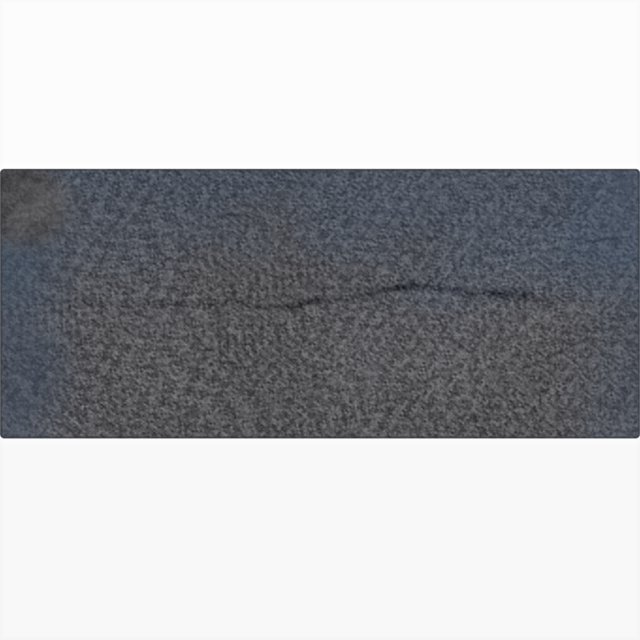
Write a three.js fragment shader that draws this texture.

```glsl
varying vec2 vUv;

float hash(vec2 p) {
  return fract(sin(dot(p, vec2(127.1, 311.7))) * 43758.5453);
}

float noise(vec2 p) {
  vec2 i = floor(p), f = fract(p);
  f = f * f * (3.0 - 2.0 * f);
  return mix(mix(hash(i), hash(i + vec2(1.0, 0.0)), f.x),
             mix(hash(i + vec2(0.0, 1.0)), hash(i + vec2(1.0, 1.0)), f.x), f.y);
}

float fbm(vec2 p) {
  float sum = 0.0, amp = 0.5;
  for (int i = 0; i < 4; i++) {
    sum += amp * noise(p);
    p = mat2(1.6, 1.2, -1.2, 1.6) * p + 7.3;
    amp *= 0.5;
  }
  return sum;
}

float roundedBox(vec2 p, vec2 halfSize, float radius) {
  vec2 q = abs(p) - halfSize + radius;
  return length(max(q, 0.0)) + min(max(q.x, q.y), 0.0) - radius;
}

float bump(float x, float center, float width) {
  float t = (x - center) / width;
  return exp(-t * t);
}

// Fine diagonal grain, centred on zero
float grain(vec2 p) {
  vec2 q = mat2(0.8, 0.6, -0.6, 0.8) * p;
  float coarse = noise(q * vec2(200.0, 265.0)) - 0.5;
  float fine = noise(p * 340.0 + 31.0) - 0.5;
  return coarse + 0.6 * fine;
}

// Main crease, dark in a few stretches
float crease(vec2 p) {
  float y = 0.524 + 0.028 * bump(p.x, 0.65, 0.11) + 0.007 * bump(p.x, 0.8, 0.07)
          + 0.016 * (fbm(vec2(p.x * 22.0, 3.0)) - 0.47);
  float depth = 0.28 + 0.75 * bump(p.x, 0.475, 0.022) + 0.6 * bump(p.x, 0.63, 0.045)
              + 0.65 * bump(p.x, 0.79, 0.045);
  depth *= smoothstep(0.03, 0.12, p.x) * (1.0 - smoothstep(0.83, 0.93, p.x));
  float width = 0.004 + 0.004 * noise(vec2(p.x * 45.0, 8.0));
  return depth * bump(p.y, y, width);
}

// Short faint cracks in the upper part
float faintCracks(vec2 p) {
  float sum = 0.0;
  for (int i = 0; i < 6; i++) {
    float k = float(i);
    vec2 c = vec2(0.22 + 0.145 * k, 0.61 + 0.065 * hash(vec2(k, 4.0)));
    float y = c.y + 0.12 * (p.x - c.x) + 0.014 * (noise(vec2(p.x * 40.0, k)) - 0.5);
    sum += bump(p.x, c.x, 0.035) * bump(p.y, y, 0.0025) * (0.3 + 0.4 * hash(vec2(k, 9.0)));
  }
  return sum;
}

vec3 stone(vec2 p) {
  // Bluish above and at the sides, neutral below
  float cloud = fbm(p * vec2(5.0, 7.0) + 2.0) - 0.47;
  float sides = 1.0 - smoothstep(0.02, 0.15, p.x + 0.12 * cloud)
              + 0.7 * smoothstep(0.84, 1.0, p.x + 0.15 * cloud);
  float blue = smoothstep(0.47, 0.73, p.y + 0.3 * cloud) * 0.75 + sides * 0.7;
  vec3 color = mix(vec3(0.340, 0.337, 0.350), vec3(0.287, 0.325, 0.382), clamp(blue, 0.0, 1.0));
  color += 0.06 * cloud;

  // Wrinkled brownish corner at upper left
  vec2 q = p - vec2(0.045, 0.68);
  float corner = 1.0 - smoothstep(0.035, 0.085, length(q * vec2(0.85, 1.0)) + 0.08 * cloud);
  float fold = fbm(vec2(q.x - q.y, (q.x + q.y) * 0.4) * 30.0 + fbm(p * 24.0) * 2.0);
  color = mix(color, vec3(0.335, 0.325, 0.325) + 0.24 * (fold - 0.47), corner * 0.8);

  float roughness = mix(0.21, 0.16, smoothstep(0.45, 0.7, p.y));
  roughness *= 1.0 - 0.45 * clamp(max(corner, sides), 0.0, 1.0);
  color += roughness * grain(p);
  color -= 0.16 * crease(p) + 0.12 * faintCracks(p);
  color += 0.025 * crease(p + vec2(0.0, 0.011));
  return color;
}

void main() {
  vec2 p = vUv;
  float d = roundedBox(p - vec2(0.5, 0.5255), vec2(0.5, 0.2105), 0.007);

  // Pale ground with a soft bright rim beside the slab
  float ground = mix(0.972, 0.988, smoothstep(0.3, 0.75, p.y));
  ground += 0.012 * (1.0 - smoothstep(0.004, 0.014, d));
  float border = min(min(p.x, 1.0 - p.x), min(p.y, 1.0 - p.y));
  ground -= 0.012 * (1.0 - smoothstep(0.0, 0.008, border));

  vec3 slab = stone(p);
  slab = mix(slab, vec3(0.20, 0.21, 0.23), 0.6 * smoothstep(-0.005, -0.001, d));

  vec3 color = mix(slab, vec3(ground), smoothstep(-0.0015, 0.0015, d));
  gl_FragColor = vec4(color, 1.0);
}
```
